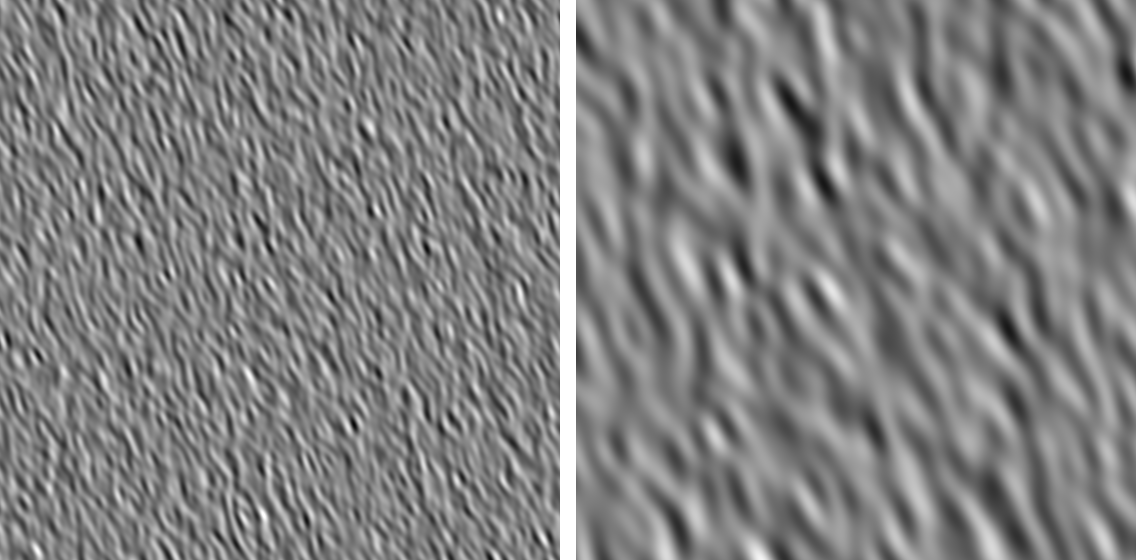
Left, the full canvas; right, a detail of the centre.
Give the GLSL for this texture, as a Shadertoy shader.

```glsl
// Grey, wind-brushed grain: short soft streaks leaning from upper left to lower right.
// Sparse Gabor noise: each grid cell scatters small wave packets with random place,
// direction, frequency and phase, and their sum is shown around mid grey.

const float TAU = 6.2831853;

// Integer hash (PCG style): three random values from 0 to 1
vec3 hash3(ivec3 key) {
    uvec3 v = uvec3(key) * 1664525u + 1013904223u;
    v.x += v.y * v.z;
    v.y += v.z * v.x;
    v.z += v.x * v.y;
    v ^= v >> 16u;
    v.x += v.y * v.z;
    v.y += v.z * v.x;
    v.z += v.x * v.y;
    return vec3(v >> 8u) / 16777216.0;
}

// One wave packet: a cosine under a smooth round window of radius one cell
float wavePacket(vec2 offset, float angle, float frequency, float phase) {
    float window = max(1.0 - dot(offset, offset), 0.0);
    vec2 across = vec2(cos(angle), sin(angle));
    return window * window * window * cos(TAU * (frequency * dot(offset, across) + phase));
}

// Sum of the packets from the cell and its eight neighbours
float streakNoise(vec2 p) {
    const int PACKETS = 10;
    ivec2 home = ivec2(floor(p));
    float sum = 0.0;
    for (int y = -1; y <= 1; y++) {
        for (int x = -1; x <= 1; x++) {
            ivec2 cell = home + ivec2(x, y);
            for (int i = 0; i < PACKETS; i++) {
                vec3 place = hash3(ivec3(cell, 2 * i));
                vec3 wave = hash3(ivec3(cell, 2 * i + 1));
                float angle = 0.4 + 0.6 * (wave.x - 0.5);
                float frequency = mix(0.6, 2.0, wave.y);
                sum += wavePacket(p - vec2(cell) - place.xy, angle, frequency, wave.z);
            }
        }
    }
    return sum;
}

void mainImage(out vec4 fragColor, in vec2 fragCoord) {
    vec2 uv = fragCoord / iResolution.y;
    float grey = 0.5 + 0.079 * streakNoise(uv * 28.0);
    fragColor = vec4(vec3(clamp(grey, 0.0, 1.0)), 1.0);
}
```
